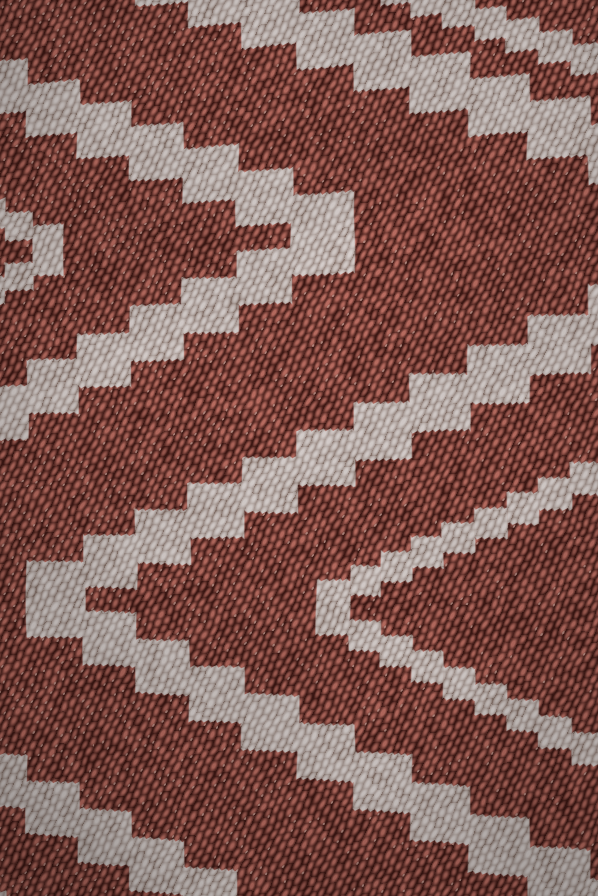
Write a Shadertoy shader that draws this pattern.

```glsl
const float THICK = 0.0918;   // stair width of the broad chevrons
const float THIN = 0.0494;    // stair width of the narrow chevrons
const float HALF_GAP = 0.0205;

float hash(vec2 p) {
    return fract(sin(dot(p, vec2(127.1, 311.7))) * 43758.5);
}

vec2 gradient(vec2 cell) {
    float angle = 6.2832 * hash(cell);
    return vec2(cos(angle), sin(angle));
}

float gradientNoise(vec2 p) {
    vec2 i = floor(p), f = fract(p);
    vec2 u = f * f * f * (f * (f * 6.0 - 15.0) + 10.0);
    vec2 e = vec2(0.0, 1.0);
    float low = mix(dot(gradient(i), f), dot(gradient(i + e.yx), f - e.yx), u.x);
    float high = mix(dot(gradient(i + e.xy), f - e.xy), dot(gradient(i + 1.0), f - 1.0), u.x);
    return mix(low, high, u.y);
}

float boxDistance(vec2 p, vec2 halfSize) {
    vec2 d = abs(p) - halfSize;
    return length(max(d, 0.0)) + min(max(d.x, d.y), 0.0);
}

// Stepped chevrons stacked by period; side is the direction the arms run
float chevronRow(vec2 p, vec2 tip, float side, float cell, float period) {
    p -= tip;
    p.y = abs(p.y - period * round(p.y / period));
    p.x *= side;
    float firstArm = HALF_GAP + 0.51 * cell;
    float d = boxDistance(p + vec2(0.55 * cell, 0.0), vec2(0.57 * cell, firstArm));
    float nearest = floor(p.x / cell);
    for (int i = -1; i <= 1; i++) {
        float n = max(nearest + float(i), 0.0);
        vec2 center = vec2((n + 0.5) * cell, firstArm + 0.483 * cell * n);
        d = min(d, boxDistance(p - center, cell * vec2(0.52, 0.51)));
    }
    return d;
}

float chevrons(vec2 p) {
    float leftSide = min(chevronRow(p, vec2(0.508, 0.393), -1.0, THICK, 1.23),
                         chevronRow(p, vec2(0.059, 0.397), -1.0, THIN, 1.23));
    float rightSide = min(chevronRow(p, vec2(0.151, 1.011), 1.0, THICK, 1.186),
                          chevronRow(p, vec2(0.604, 1.014), 1.0, THIN, 1.086));
    return min(leftSide, rightSide);
}

// Leaning, staggered stitch grid
vec2 stitchGrid(vec2 p) {
    vec2 grid = vec2((p.x + 0.42 * p.y) * 82.0, p.y * 60.0);
    grid += 0.3 * vec2(gradientNoise(p * 30.0), gradientNoise(p * 26.0 + 9.0));
    grid.y += 0.42 * floor(grid.x);
    return grid;
}

// Slightly uneven pull of the cloth
vec2 drape(vec2 p) {
    float tilt = 0.123 * (p.y - 0.82);
    vec2 q = vec2(p.x * (1.09 - 0.1 * p.x), p.y - tilt * (p.x - 0.5));
    return q + 0.004 * vec2(gradientNoise(p * 9.0), gradientNoise(p * 9.0 + 5.0));
}

void mainImage(out vec4 fragColor, in vec2 fragCoord) {
    // Width is one unit, y runs down from the top edge
    vec2 p = vec2(fragCoord.x, iResolution.y - fragCoord.y) / iResolution.x;

    // Stitches
    vec2 grid = stitchGrid(p);
    vec2 id = floor(grid), f = fract(grid) - 0.5;
    float thread = 1.0 - smoothstep(0.1, 0.95, length(f * vec2(1.65, 1.3)));
    float tone = 0.1 + 0.95 * thread + 0.3 * (hash(id) - 0.5);
    tone = clamp(tone + 0.2 * gradientNoise(p * 45.0), 0.0, 1.1);

    // Red ground with pale yarn showing through the gaps
    vec3 red = mix(vec3(0.22, 0.085, 0.07), vec3(0.63, 0.365, 0.325), tone);
    float rarity = mix(0.55, 0.85, smoothstep(0.0, 0.8, p.x));
    float fleck = step(rarity, hash(id + 37.0));
    fleck *= 1.0 - smoothstep(0.06, 0.22, length(f - vec2(0.28, 0.34)));
    red = mix(red, vec3(0.74, 0.6, 0.56), 0.7 * fleck);

    // Pale chevrons with stitch-toothed edges
    vec3 pale = mix(vec3(0.5, 0.43, 0.4), vec3(0.77, 0.74, 0.73), sqrt(tone));
    vec2 q = drape(p);
    q.y += 0.008 * (abs(f.x) - 0.25);
    float softness = max(1.0 / iResolution.x, 0.0015);
    float ink = 1.0 - smoothstep(-softness, softness, chevrons(q));
    vec3 color = mix(red, pale, ink);

    // Soft light falling off toward the edges
    vec2 fromLight = (p - vec2(0.58, 0.6)) * vec2(0.8, 0.6);
    float light = 1.06 - 0.55 * dot(fromLight, fromLight);
    light += 0.06 * gradientNoise(p * 4.0);
    fragColor = vec4(color * light, 1.0);
}
```
